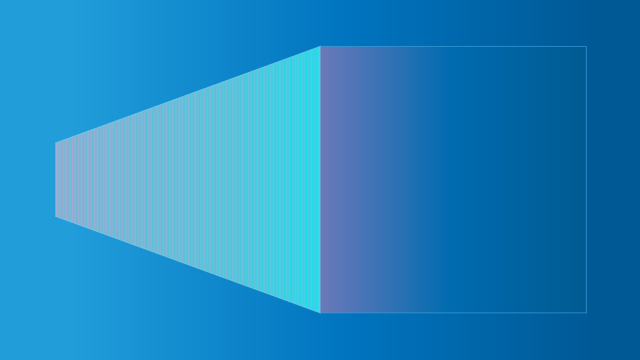
A Shadertoy shader for this background:

```glsl
// A striped cyan wedge opening onto an outlined panel, over a blue horizontal gradient.

#define WEDGE_LEFT -0.734
#define PANEL_RIGHT 0.740
#define CENTER_Y 0.501
#define NEAR_HALF 0.102
#define FAR_HALF 0.370
#define LINE_WIDTH 0.0023
#define STRIPE_COUNT 84.0
#define STRIPE_DEPTH 0.16

// Three-stop gradient with the middle colour at t = middle.
vec3 ramp(vec3 a, vec3 b, vec3 c, float middle, float t) {
    return t < middle ? mix(a, b, clamp(t / middle, 0.0, 1.0))
                      : mix(b, c, clamp((t - middle) / (1.0 - middle), 0.0, 1.0));
}

// Antialiased interior of a signed distance.
float fill(float d, float pixel) {
    return clamp(0.5 - d / pixel, 0.0, 1.0);
}

// Thin outline; lines below one pixel keep their share of coverage.
float outline(float d, float pixel) {
    float width = max(LINE_WIDTH, pixel);
    return fill(abs(d) - 0.5 * width, pixel) * LINE_WIDTH / width;
}

// Trapezoid that widens from WEDGE_LEFT to x = 0.
float wedgeDistance(vec2 p) {
    float slope = (FAR_HALF - NEAR_HALF) / -WEDGE_LEFT;
    float side = (abs(p.y) - FAR_HALF - slope * p.x) / sqrt(1.0 + slope * slope);
    return max(side, max(WEDGE_LEFT - p.x, p.x));
}

float panelDistance(vec2 p) {
    float halfWidth = 0.5 * PANEL_RIGHT;
    vec2 d = abs(p - vec2(halfWidth, 0.0)) - vec2(halfWidth, FAR_HALF);
    return max(d.x, d.y);
}

// Fine vertical lines, softened where they are too small to resolve.
float stripes(float t, float pixel) {
    float period = -WEDGE_LEFT / STRIPE_COUNT;
    float detail = clamp(period / pixel - 1.5, 0.25, 1.0);
    float fine = sin(6.2832 * STRIPE_COUNT * t);
    float beat = sin(6.2832 * STRIPE_COUNT * 0.41 * t);
    return detail * (0.7 * fine + 0.3 * beat);
}

void mainImage(out vec4 fragColor, in vec2 fragCoord) {
    float pixel = 1.0 / iResolution.y;
    vec2 p = (fragCoord - vec2(0.5 * iResolution.x, 0.0)) * pixel;
    p.y -= CENTER_Y;

    // Background
    float across = fragCoord.x / iResolution.x;
    vec3 color = ramp(vec3(0.13, 0.615, 0.855), vec3(0.0, 0.455, 0.75),
                      vec3(0.0, 0.345, 0.58), 0.52, (across - 0.11) / 0.83);

    // Panel fading from violet to deep blue
    float panel = panelDistance(p);
    vec3 panelColor = ramp(vec3(0.42, 0.475, 0.725), vec3(0.0, 0.42, 0.69),
                           vec3(0.0, 0.355, 0.57), 0.49, p.x / PANEL_RIGHT);
    color = mix(color, panelColor, fill(panel, pixel));
    color = mix(color, vec3(0.24, 0.62, 0.85), 0.8 * outline(panel, pixel));

    // Wedge with fine lines over a lilac to cyan gradient
    float wedge = wedgeDistance(p);
    float t = 1.0 - p.x / WEDGE_LEFT;
    vec3 wedgeColor = ramp(vec3(0.55, 0.69, 0.83), vec3(0.36, 0.765, 0.86),
                           vec3(0.19, 0.84, 0.91), 0.68, t);
    wedgeColor += STRIPE_DEPTH * stripes(t, pixel) * vec3(0.8, -0.25, -0.1);
    color = mix(color, wedgeColor, fill(wedge, pixel));
    color = mix(color, vec3(0.55, 0.86, 0.93), 0.6 * outline(wedge, pixel));

    fragColor = vec4(color, 1.0);
}
```
